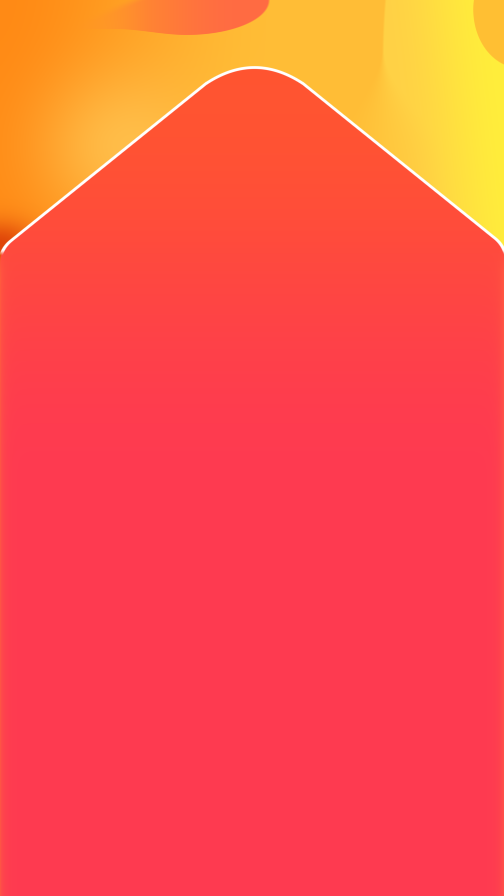
This background is drawn by a WebGL 1 fragment shader. Its source:

```glsl
precision highp float;

uniform vec2 u_resolution;

// Coverage of the inside of a signed distance, one pixel soft
float fill(float dist) {
    float pixel = 1.0 / u_resolution.x;
    return 1.0 - smoothstep(-0.7 * pixel, 0.7 * pixel, dist);
}

float glow(vec2 offset, vec2 radius) {
    vec2 q = offset / radius;
    return exp(-dot(q, q));
}

// Rounded intersection of two distances
float roundMax(float a, float b, float radius) {
    float h = max(radius - abs(a - b), 0.0) / radius;
    return max(a, b) + 0.25 * h * h * radius;
}

// Gable with a parabolic crown, straight slopes and soft shoulders
float panelDistance(vec2 p) {
    float across = abs(p.x - 0.505);
    float crown = min(across, 0.097);
    float slope = across < 0.097 ? 6.88 * across : 0.806;
    float roof = 0.134 + 3.44 * crown * crown + 0.806 * max(across - 0.097, 0.0);
    float roofDist = (roof - p.y) / sqrt(1.0 + slope * slope);
    float sideDist = abs(p.x - 0.502) - 0.502;
    return roundMax(roofDist, sideDist, 0.022);
}

vec3 backdrop(vec2 p) {
    vec3 color = mix(vec3(1.0, 0.54, 0.08), vec3(1.0, 0.74, 0.21),
                     smoothstep(0.0, 0.55, p.x));
    color = mix(color, vec3(1.0, 0.77, 0.32),
                0.8 * glow(p - vec2(0.25, 0.29), vec2(0.17, 0.15)));
    color = mix(color, vec3(0.86, 0.24, 0.03),
                0.9 * glow(p - vec2(0.0, 0.485), vec2(0.07, 0.045)));

    // Yellow band, crisp at the top and fading in lower down
    float bandEdge = 0.760 + 0.35 * pow(p.y - 0.12, 2.0);
    float softness = 0.003 + 0.12 * smoothstep(0.1, 0.32, p.y);
    float band = smoothstep(bandEdge - softness, bandEdge + softness, p.x);
    vec3 yellow = mix(vec3(1.0, 0.82, 0.27), vec3(1.0, 0.93, 0.23),
                      smoothstep(0.76, 0.98, p.x - 0.12 * p.y));
    color = mix(color, yellow, band);

    // Amber drop in the right corner
    float drop = (length((p - vec2(1.032, 0.019)) / vec2(0.093, 0.116)) - 1.0) * 0.1;
    color = mix(color, vec3(1.0, 0.75, 0.20), fill(drop));

    // Flame hanging from the top, thinning out to the left
    float sag = 0.0116 * (1.0 - smoothstep(0.231, 0.37, p.x));
    vec2 lobe = vec2(max(p.x - 0.37, 0.0) / 0.164, (p.y + sag) / 0.0694);
    float flame = fill((length(lobe) - 1.0) * 0.08);
    float upperEdge = p.x + 2.3 * p.y - 0.273;
    flame *= smoothstep(0.13, 0.31, p.x) * smoothstep(-0.03, 0.02, upperEdge);
    vec3 ember = mix(vec3(1.0, 0.56, 0.17), vec3(1.0, 0.42, 0.26),
                     smoothstep(0.18, 0.48, p.x));
    return mix(color, ember, flame);
}

void main() {
    // Width is one unit; y is measured down from the top
    vec2 p = gl_FragCoord.xy / u_resolution * vec2(1.0, 16.0 / 9.0);
    p.y = 16.0 / 9.0 - p.y;

    // Red panel with warm side edges
    vec3 panel = mix(vec3(1.0, 0.33, 0.19), vec3(0.995, 0.228, 0.314),
                     smoothstep(0.15, 0.95, p.y));
    float sideGap = min(p.x, 1.0 - p.x);
    float sideGlow = 0.55 * exp(-sideGap / 0.008) * smoothstep(0.48, 0.55, p.y);
    panel = mix(panel, vec3(1.0, 0.40, 0.25), sideGlow);

    // White rim along the gable only
    float dist = panelDistance(p);
    vec3 color = mix(backdrop(p), panel, fill(dist));
    float rim = fill(abs(dist) - 0.0028) * (1.0 - smoothstep(0.495, 0.508, p.y));
    color = mix(color, vec3(1.0), rim);

    gl_FragColor = vec4(color, 1.0);
}
```
